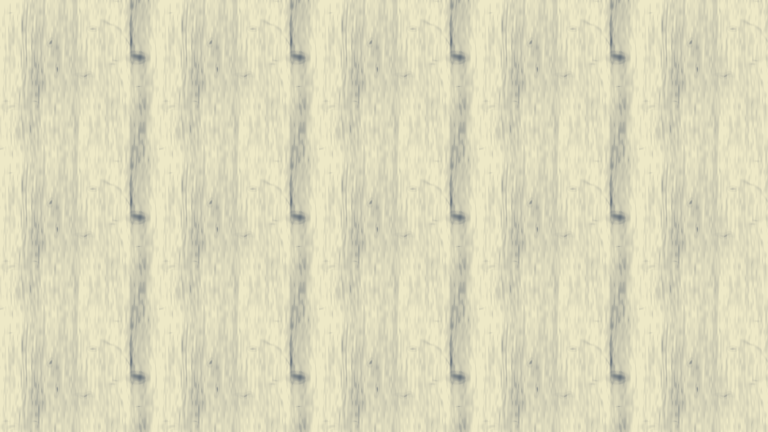
This texture is drawn by a WebGL 1 fragment shader. Its source:

```glsl
precision highp float;
// Pale, weathered wooden planks with vertical grain and knots, as a repeating square tile.
uniform vec2 u_resolution;

#define ROWS 2.7          // tiles down the canvas; square tiles give 4.8 across
#define BASE_TONE 0.21    // darkness of the cream planks
#define GRAIN 0.52        // strength of the long fibres
#define PORES 0.52        // strength of the short fibres
#define CLOUDS 0.36       // strength of the broad stains
#define WOBBLE 0.02       // sideways drift of fibres
#define FLECKS 16         // small scattered scratches
#define CREAM vec3(0.935, 0.915, 0.78)
#define TAUPE vec3(0.745, 0.74, 0.668)
#define SLATE vec3(0.42, 0.46, 0.49)

float hash(vec2 p) {
  return fract(sin(dot(p, vec2(127.1, 311.7))) * 43758.55);
}

// Value noise that wraps once per tile
float noise(vec2 p, vec2 cells) {
  p *= cells;
  vec2 i = floor(p), f = fract(p);
  f = f * f * (3.0 - 2.0 * f);
  vec2 a = mod(i, cells), b = mod(i + 1.0, cells);
  return mix(mix(hash(a), hash(vec2(b.x, a.y)), f.x),
             mix(hash(vec2(a.x, b.y)), hash(b), f.x), f.y);
}

// Shortest offset between two points of the wrapped tile
vec2 offset(vec2 p, vec2 center) {
  return fract(p - center + 0.5) - 0.5;
}

float spot(vec2 p, vec2 center, vec2 size) {
  vec2 d = offset(p, center) / size;
  return exp(-dot(d, d));
}

// Dark core inside a faint outer ring
float knot(vec2 p, vec2 center, vec2 size) {
  float r = length(offset(p, center) / size);
  return exp(-r * r) + 0.2 * exp(-pow((r - 1.8) * 2.0, 2.0));
}

float band(float x, float left, float right, float soft) {
  return smoothstep(left - soft, left + soft, x)
       * (1.0 - smoothstep(right - soft, right + soft, x));
}

float planks(vec2 p) {
  float x = p.x + 0.012 * (noise(p, vec2(8.0, 9.0)) - 0.5);
  float stain = 0.28 * band(x, 0.14, 0.28, 0.012);
  stain += 0.27 * band(x, 0.28, 0.48, 0.02);
  stain += 0.40 * band(x, 0.815, 0.93, 0.018);
  stain += 0.08 * band(x, 0.93, 1.0, 0.02);
  // Stains fade and return along each plank
  stain *= 0.35 + 1.3 * noise(p, vec2(17.0, 4.0));
  // Seams, worn away in places
  float wear = 0.35 + 0.65 * noise(p, vec2(5.0, 8.0));
  float seams = spot(vec2(x, 0.0), vec2(0.138, 0.0), vec2(0.007, 1.0))
              + spot(vec2(x, 0.0), vec2(0.482, 0.0), vec2(0.008, 1.0))
              + spot(vec2(x, 0.0), vec2(0.818, 0.0), vec2(0.008, 1.0));
  return BASE_TONE + stain + 0.36 * wear * seams;
}

float fibres(vec2 p) {
  // Fibres swerve around the large knot
  vec2 knotCenter = vec2(0.86, 0.36);
  float bend = spot(p, knotCenter, vec2(0.10, 0.12));
  vec2 q = p;
  q.x += WOBBLE * (noise(p, vec2(7.0, 5.0)) - 0.5) - 0.35 * bend * offset(p, knotCenter).x;
  float tone = GRAIN * (noise(q, vec2(73.0, 6.0)) - 0.5);
  tone += PORES * (noise(q, vec2(101.0, 27.0)) - 0.5);
  tone += CLOUDS * (noise(q, vec2(9.0, 4.0)) - 0.5);
  // Fine wavy lines on the coarse plank
  float wave = sin(6.2832 * (46.0 * q.x + 1.3 * noise(p, vec2(9.0, 6.0))));
  return tone + 0.22 * wave * band(p.x, 0.13, 0.29, 0.02) * noise(p, vec2(13.0, 7.0));
}

float blemishes(vec2 p) {
  vec2 q = p + 0.02 * (vec2(noise(p, vec2(21.0)), noise(p.yx, vec2(23.0))) - 0.5);
  // Knots
  float tone = 1.15 * knot(q, vec2(0.86, 0.36), vec2(0.038, 0.018));
  tone += 0.60 * knot(q, vec2(0.065, 0.67), vec2(0.034, 0.012));
  tone += 0.95 * knot(q, vec2(0.318, 0.27), vec2(0.010, 0.016));
  tone += 0.90 * knot(q, vec2(0.355, 0.44), vec2(0.008, 0.024));
  tone += 0.80 * knot(q, vec2(0.580, 0.18), vec2(0.018, 0.010));
  tone += 0.55 * knot(q, vec2(0.530, 0.47), vec2(0.034, 0.010));
  // Grey stain and upright cracks
  tone += 0.30 * spot(q, vec2(0.84, 0.96), vec2(0.06, 0.18));
  tone += 0.75 * spot(q, vec2(0.823, 0.25), vec2(0.009, 0.10));
  tone += 0.75 * spot(q, vec2(0.125, 0.61), vec2(0.008, 0.065));
  // Broken crack sloping toward the large knot
  float s = clamp((q.x - 0.62) / 0.20, 0.0, 1.0);
  float crack = exp(-pow((q.y - 0.13 - 0.15 * s * s) / 0.012, 2.0));
  tone += 1.10 * crack * band(q.x, 0.63, 0.81, 0.02) * noise(p, vec2(31.0, 17.0));
  // Scattered flecks
  for (int i = 0; i < FLECKS; i++) {
    float k = float(i);
    vec2 center = vec2(hash(vec2(k, 3.0)), hash(vec2(k, 8.0)));
    vec2 size = mix(vec2(0.006, 0.025), vec2(0.018, 0.007), step(0.6, hash(vec2(k, 5.0))));
    tone += 0.38 * spot(q, center, size);
  }
  return tone;
}

void main() {
  // Tiles start at the upper left corner
  vec2 p = vec2(gl_FragCoord.x, u_resolution.y - gl_FragCoord.y) / u_resolution.y;
  p = fract(p * ROWS);
  float tone = planks(p) + fibres(p) + blemishes(p);
  vec3 color = mix(CREAM, TAUPE, clamp(tone, 0.0, 1.0));
  color = mix(color, SLATE, clamp(tone - 0.9, 0.0, 1.0));
  gl_FragColor = vec4(color, 1.0);
}
```
